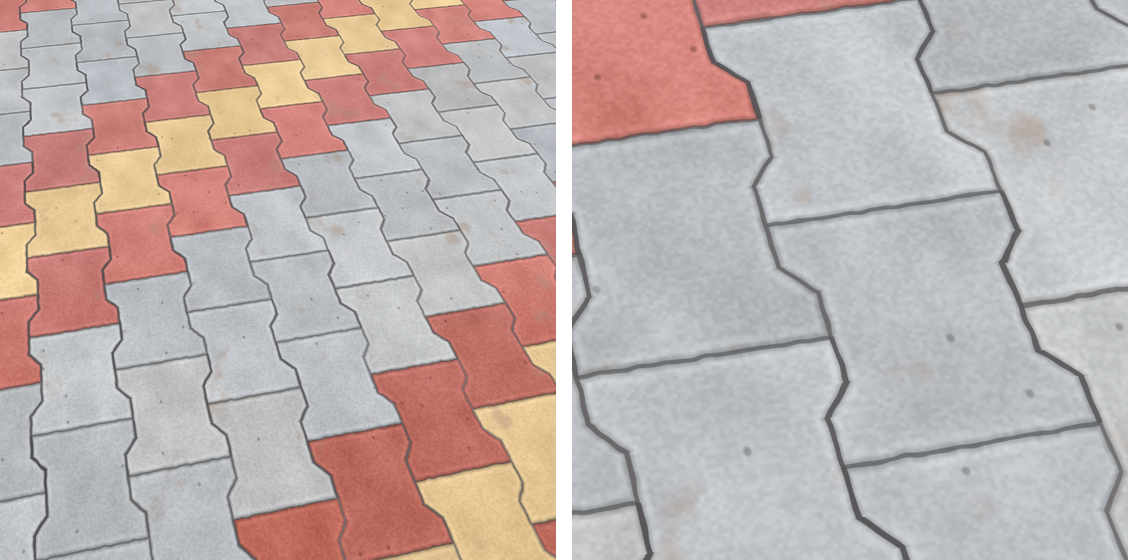
Left: the whole. Right: its middle third, enlarged.
A WebGL 1 fragment shader for this texture:

```glsl
precision highp float;
// Interlocking I-shaped paving blocks seen in perspective: half-offset columns,
// with diagonal red, yellow, red bands on grey. A plane projection is inverted,
// then zigzag side joints and straight end joints are measured on the ground.
uniform vec2 u_resolution;

#define MAP_X vec3(0.1206, -0.0009, 0.1123)   // ground (column, row, 1) to canvas x
#define MAP_Y vec3(-0.0106, 0.0772, 0.3342)   // ground to canvas y, downwards
#define MAP_Q vec3(0.0145, -0.0861, 1.0)      // perspective divisor
#define BAND_PERIOD 6.0
#define ZIGZAG 0.066
#define SLOPE 0.065
#define JOINT 0.010
#define WEAR 1.0
#define GREY vec3(0.745, 0.755, 0.765)
#define RED_FAR vec3(0.815, 0.515, 0.490)
#define RED_NEAR vec3(0.745, 0.420, 0.370)
#define YELLOW vec3(0.900, 0.785, 0.585)

float hash(vec2 p) {
  vec3 q = fract(p.xyx * vec3(0.1031, 0.1030, 0.0973));
  q += dot(q, q.yzx + 33.33);
  return fract((q.x + q.y) * q.z);
}

float noise(vec2 p) {
  vec2 i = floor(p), f = fract(p);
  f = f * f * (3.0 - 2.0 * f);
  return mix(mix(hash(i), hash(i + vec2(1.0, 0.0)), f.x),
             mix(hash(i + vec2(0.0, 1.0)), hash(i + 1.0), f.x), f.y);
}

float cloud(vec2 p) {
  float sum = 0.0, gain = 0.5;
  for (int i = 0; i < 4; i++) {
    sum += gain * noise(p);
    p = p * 2.1 + 7.3;
    gain *= 0.5;
  }
  return sum;
}

// Solves the projection for the ground point under a canvas point
vec2 groundPoint(vec2 c) {
  vec3 rx = MAP_X - c.x * MAP_Q, ry = MAP_Y - c.y * MAP_Q;
  float det = rx.x * ry.y - rx.y * ry.x;
  return vec2(rx.y * ry.z - rx.z * ry.y, rx.z * ry.x - rx.x * ry.z) / det;
}

// Coverage of a joint, given distance, half width and pixel size
float line(float d, float halfWidth, float px) {
  return 1.0 - smoothstep(halfWidth - px, halfWidth + px, d);
}

vec3 blockColour(float row, float near) {
  float band = floor(mod(row + 0.5, BAND_PERIOD));
  if (band < 0.5) return YELLOW;
  if (band < 1.5 || band > BAND_PERIOD - 1.5) return mix(RED_FAR, RED_NEAR, near);
  return GREY;
}

void main() {
  vec2 canvas = vec2(gl_FragCoord.x, u_resolution.y - gl_FragCoord.y) / u_resolution.y;
  vec2 ground = groundPoint(canvas);
  float q = dot(MAP_Q, vec3(ground, 1.0));
  vec2 px = q / (vec2(MAP_X.x, MAP_Y.y - canvas.y * MAP_Q.y) * u_resolution.y);
  vec2 rough = ground + 0.012 * (vec2(noise(ground * 17.0), noise(ground * 17.0 + 40.0)) - 0.5);

  // Zigzag joint between two neighbouring columns
  float left = floor(rough.x);
  float phase = abs(fract(rough.y + 0.5 * left) - 0.5) - 0.25;
  float zig = clamp(phase / SLOPE, -1.0, 1.0);
  float offset = rough.x - left - 0.5 - ZIGZAG * zig;
  float slant = abs(phase) < SLOPE ? 0.72 : 1.0;
  float side = abs(offset) * slant;

  // Block index and distance to its end joints
  float column = left + step(0.0, offset);
  float along = rough.y + 0.5 * column;
  vec2 block = vec2(column, floor(along));
  float end = 0.5 - abs(fract(along) - 0.5);

  // Block colour with its own tint and brightness
  float tone = hash(block + 3.7), near = smoothstep(0.2, 0.95, canvas.y);
  vec3 colour = blockColour(block.y, near);
  colour *= 1.0 + WEAR * 0.085 * (tone - 0.5);
  colour += WEAR * vec3(0.018, 0.004, -0.018) * (hash(block + 19.1) - 0.6);

  // Dusty patches, fine grain, stains and pits
  vec2 local = ground + block * 5.3;
  float dust = cloud(local * 3.2) - 0.47;
  colour += WEAR * 0.13 * dust;
  float grain = noise(ground * vec2(46.0, 60.0)) - 0.5;
  colour += WEAR * 0.065 * grain * smoothstep(0.04, 0.008, px.y);
  float stain = smoothstep(0.64, 0.80, cloud(local * 2.6 + 31.0));
  colour = mix(colour, vec3(0.66, 0.55, 0.48), WEAR * 0.4 * stain);
  vec2 cell = floor(ground * 4.0);
  vec2 pit = fract(ground * 4.0) - 0.25 - 0.5 * vec2(hash(cell), hash(cell + 8.0));
  float pitMask = step(0.90, hash(cell + 55.0)) * (1.0 - smoothstep(0.03, 0.10, length(pit)));
  colour *= 1.0 - WEAR * 0.22 * pitMask;

  // Pale worn rim and soft shade beside the joints
  float edge = min(side, end);
  colour += 0.035 * smoothstep(0.07, 0.04, edge) * smoothstep(0.015, 0.035, edge);
  colour *= 1.0 - 0.13 * smoothstep(0.035, 0.008, edge);

  // Joints: side gaps are deeper towards the left, end gaps finer
  float depth = hash(vec2(left, floor(rough.y * 2.0)) + 71.0);
  float deep = clamp(0.35 + 0.4 * depth + 0.5 * (0.4 - canvas.x), 0.0, 1.0);
  float sideGap = line(side, JOINT * (0.7 + 0.8 * deep), px.x * 0.9);
  float endGap = line(end, JOINT * (0.7 + 0.4 * tone), px.y * 0.9);
  colour = mix(colour, colour * 0.35 + 0.17, endGap * 0.85);
  colour = mix(colour, mix(vec3(0.50, 0.49, 0.49), vec3(0.25, 0.24, 0.25), deep), sideGap * 0.92);

  gl_FragColor = vec4(clamp(colour, 0.0, 1.0), 1.0);
}
```
